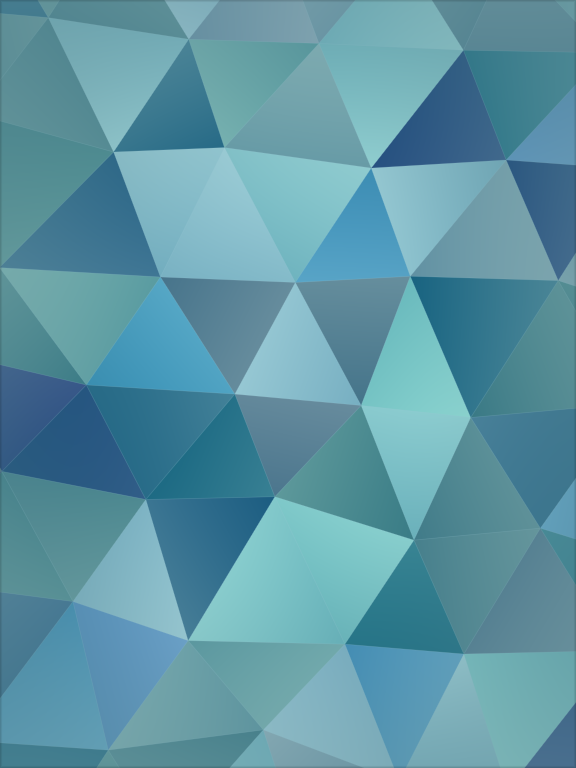
Give the GLSL for this background, as a WebGL 1 fragment shader.

```glsl
precision highp float;
// Low-poly mesh of softly shaded teal and blue triangles with fine pale seams.

uniform vec2 u_resolution;

const float SIDE = 0.238;       // triangle side, in canvas widths
const float ROW = 0.866;        // row height, in sides
const float JITTER = 0.32;      // vertex displacement range, in sides
const float TILT = -0.085;      // mesh rotation in radians
const float SEAM = 0.0008;      // seam half-width, in canvas widths

vec3 hash32(vec2 p) {
    vec3 q = fract(p.xyx * vec3(0.1031, 0.1030, 0.0973));
    q += dot(q, q.yxz + 33.33);
    return fract((q.xxy + q.yzz) * q.zyx);
}

vec2 rotate(vec2 p, float angle) {
    float c = cos(angle), s = sin(angle);
    return vec2(c * p.x - s * p.y, s * p.x + c * p.y);
}

// Jittered vertex of the triangular lattice.
vec2 meshVertex(vec2 id) {
    vec2 offset = (hash32(id + 71.0).xy - 0.5) * JITTER;
    return SIDE * (vec2(id.x + 0.5 * id.y, ROW * id.y) + offset);
}

// Signed distance to the line a-b, positive on its left.
float edgeDistance(vec2 p, vec2 a, vec2 b) {
    vec2 d = normalize(b - a);
    return d.x * (p.y - a.y) - d.y * (p.x - a.x);
}

float triangleDistance(vec2 p, vec2 a, vec2 b, vec2 c) {
    return min(edgeDistance(p, a, b), min(edgeDistance(p, b, c), edgeDistance(p, c, a)));
}

// Palette from dark to light; each threshold marks the start of a colour's share.
vec3 palette(float s) {
    vec3 c = vec3(0.14, 0.29, 0.50);
    c = mix(c, vec3(0.18, 0.44, 0.55), step(0.05, s));
    c = mix(c, vec3(0.33, 0.53, 0.58), step(0.19, s));
    c = mix(c, vec3(0.32, 0.60, 0.76), step(0.41, s));
    c = mix(c, vec3(0.45, 0.64, 0.68), step(0.55, s));
    return mix(c, vec3(0.51, 0.76, 0.79), step(0.76, s));
}

// Flat colour with a slight hue shift and a linear gradient across the facet.
vec3 facetColor(vec2 fromCentre, vec2 id, float upper) {
    vec3 rnd = hash32(id * 2.0 + vec2(upper + 13.0, 7.0));
    float phase = fract(dot(id, vec2(0.245, 0.170)) + 0.1 * upper + 0.6 * rnd.x);
    vec3 hueShift = (rnd.y - 0.5) * vec3(0.08, -0.04, 0.03);
    float ramp = dot(fromCentre, rotate(vec2(1.0, 0.0), 6.2832 * rnd.z)) / SIDE;
    return palette(abs(2.0 * phase - 1.0)) + hueShift + ramp * vec3(0.14, 0.11, 0.08);
}

// Adds one facet, weighted by its antialiased coverage.
void addFacet(vec2 p, vec2 a, vec2 b, vec2 c, vec2 id, float upper, float pixel,
              inout vec4 sum, inout float inside) {
    float d = triangleDistance(p, a, b, c);
    float cover = clamp(d / pixel + 0.5, 0.0, 1.0);
    sum += cover * vec4(facetColor(p - (a + b + c) / 3.0, id, upper), 1.0);
    inside = max(inside, d);
}

vec3 mesh(vec2 p, float pixel) {
    vec2 lattice = vec2(p.x - 0.5 * p.y / ROW, p.y / ROW) / SIDE;
    vec2 base = floor(lattice);
    vec4 sum = vec4(0.0);
    float inside = 0.0;
    for (int j = -1; j <= 1; j++) {
        for (int i = -1; i <= 1; i++) {
            vec2 id = base + vec2(float(i), float(j));
            vec2 a = meshVertex(id);
            vec2 b = meshVertex(id + vec2(1.0, 0.0));
            vec2 c = meshVertex(id + vec2(0.0, 1.0));
            vec2 d = meshVertex(id + vec2(1.0, 1.0));
            addFacet(p, a, b, c, id, 0.0, pixel, sum, inside);
            addFacet(p, b, d, c, id, 1.0, pixel, sum, inside);
        }
    }
    vec3 color = sum.rgb / max(sum.a, 0.001);
    float seam = 1.0 - smoothstep(0.0, SEAM + 0.5 * pixel, inside);
    return mix(color, vec3(0.60, 0.78, 0.83), 0.18 * seam);
}

// Mutes the colours outwards and darkens a hairline along the border.
vec3 vignette(vec3 color, vec2 uv, float border) {
    float outer = smoothstep(0.3, 1.0, length((uv - 0.5) * 1.5));
    color = mix(color, vec3(0.39, 0.56, 0.59), 0.5 * outer);
    return color * mix(0.85, 1.0, smoothstep(0.0, 0.005, border));
}

void main() {
    float pixel = 1.0 / u_resolution.x;
    vec2 p = gl_FragCoord.xy * pixel;
    vec2 size = u_resolution * pixel;
    vec2 margin = min(p, size - p);
    vec3 color = mesh(rotate(p - 0.5 * size, -TILT) + vec2(3.1, 2.7), pixel);
    color = vignette(color, p / size, min(margin.x, margin.y));
    gl_FragColor = vec4(clamp(color, 0.0, 1.0), 1.0);
}
```
